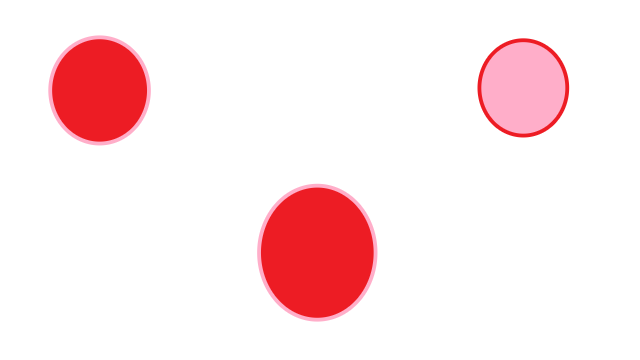
This background is drawn by a Shadertoy shader. Its source:

```glsl
// Three outlined ovals in red and pink on a plain white background.

#define WHITE vec3(1.0)
#define RED vec3(0.929, 0.110, 0.141)
#define PINK vec3(1.0, 0.682, 0.788)
#define OUTLINE 0.0106

// Approximate signed distance to an axis-aligned ellipse.
float ellipseDistance(vec2 p, vec2 radii) {
    float scaled = length(p / radii);
    float slope = length(p / (radii * radii));
    return scaled * (scaled - 1.0) / max(slope, 1e-4);
}

// Antialiased coverage, one pixel wide.
float coverage(float dist) {
    return clamp(0.5 - dist * iResolution.y, 0.0, 1.0);
}

// Paint an oval with an outline that lies inside its radii.
vec3 paintOval(vec3 base, vec2 p, vec2 radii, vec3 fill, vec3 outline) {
    float outer = coverage(ellipseDistance(p, radii));
    float inner = coverage(ellipseDistance(p, radii - OUTLINE));
    return mix(mix(base, outline, outer), fill, inner);
}

void mainImage(out vec4 fragColor, in vec2 fragCoord) {
    // Canvas height is one unit.
    vec2 p = fragCoord / iResolution.y;
    vec3 color = WHITE;

    // Upper left, upper right, then the large lower oval.
    color = paintOval(color, p - vec2(0.2766, 0.7488), vec2(0.1424, 0.1528), RED, PINK);
    color = paintOval(color, p - vec2(1.4537, 0.7558), vec2(0.1273, 0.1377), PINK, RED);
    color = paintOval(color, p - vec2(0.8814, 0.2981), vec2(0.1671, 0.1914), RED, PINK);

    fragColor = vec4(color, 1.0);
}
```
